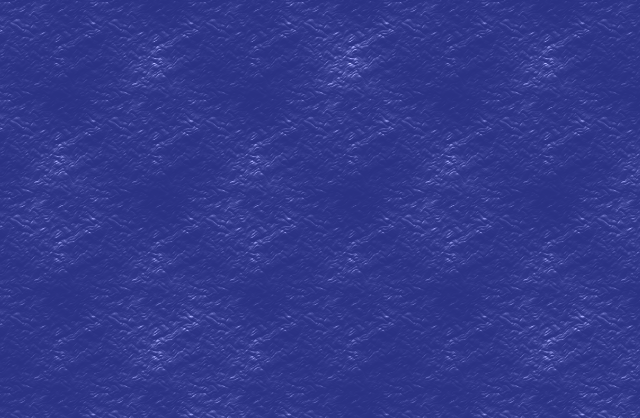
This texture is drawn by a Shadertoy shader. Its source:

```glsl
const float TAU = 6.2831853;

const vec3 DEEP = vec3(0.162, 0.192, 0.512);      // calm water
const vec3 GLINT = vec3(1.0, 0.98, 0.97);         // light added on crests

const float TILE = 0.234;                         // repeat, in canvas heights
const vec2 TILE_ANCHOR = vec2(0.37, 0.87);        // brightest spot of one tile
const vec2 CELLS = vec2(5.0, 8.0);                // coarsest wave cells per tile
const int OCTAVES = 4;
const vec4 OCTAVE_GAIN = vec4(0.55, 0.85, 1.1, 0.6);
const float SHEAR = -0.5;                         // slant of the wavelets
const vec2 LIGHT_STEP = vec2(-0.12, 1.0) * 0.005; // slope sampling offset
const float SLOPE_SCALE = 0.83;

const vec2 PATCH_ANCHOR = vec2(0.38, 0.81);       // centre of a choppy patch
const vec2 PATCH_PERIOD = vec2(0.466, 0.56);
const float PATCH_GAIN = 0.75;
const float GLINT_BASE = 0.0215;
const float GLINT_MAX = 0.9;
const int SAMPLES = 2;                            // supersamples per axis

float hash(vec2 cell) {
    vec3 q = fract(cell.xyx * vec3(0.1031, 0.1030, 0.0973));
    q += dot(q, q.yzx + 33.33);
    return fract((q.x + q.y) * q.z);
}

// Lattice value that repeats with the sheared tile
float lattice(vec2 id, vec2 cells, float shift, float seed) {
    float wraps = floor((id.x + 0.5) / cells.x);
    id -= wraps * vec2(cells.x, shift);
    id.y = mod(id.y, cells.y);
    return hash(id + seed);
}

// Tileable value noise on slanted cells
float waveNoise(vec2 uv, vec2 cells, float shear, float seed) {
    float shift = shear * cells.y;
    vec2 q = vec2(uv.x * cells.x, uv.y * cells.y + uv.x * shift);
    vec2 id = floor(q);
    vec2 f = q - id;
    f = f * f * (3.0 - 2.0 * f);
    float a = lattice(id, cells, shift, seed);
    float b = lattice(id + vec2(1, 0), cells, shift, seed);
    float c = lattice(id + vec2(0, 1), cells, shift, seed);
    float d = lattice(id + vec2(1, 1), cells, shift, seed);
    return mix(mix(a, b, f.x), mix(c, d, f.x), f.y);
}

// Ridged waves, each octave slanted against the one before
float waveHeight(vec2 uv) {
    // Crinkle the crests without breaking the repeat
    uv += 0.010 * sin(TAU * (uv.yx * vec2(3.0, 4.0) + vec2(0.1, 0.6)));
    uv += 0.005 * sin(TAU * (uv.yx * vec2(9.0, 11.0) + vec2(0.4, 0.2)));
    float height = 0.0;
    float shear = SHEAR;
    vec2 cells = CELLS;
    for (int i = 0; i < OCTAVES; i++) {
        float n = waveNoise(uv, cells, shear, 23.0 * float(i + 1));
        height -= OCTAVE_GAIN[i] * abs(2.0 * n - 1.0) / cells.y;
        cells *= 2.0;
        shear = -shear;
    }
    return height;
}

// Broad staggered patches of chop, drifting wider near the bottom
float chop(vec2 p) {
    vec2 phase = TAU * (p - PATCH_ANCHOR) / PATCH_PERIOD;
    float stagger = cos(phase.x + 0.3 * sin(p.y * 17.0)) * cos(phase.y);
    float swell = cos(0.5 * phase.x - 0.5);
    float low = 1.0 - smoothstep(0.15, 0.42, p.y);
    float high = smoothstep(0.6, 0.9, p.y);
    return mix(stagger, 0.8 * swell, 0.75 * low) - 0.25 * high * cos(0.5 * phase.x);
}

vec3 water(vec2 p) {
    vec2 uv = (p - TILE_ANCHOR) / TILE;
    float slope = (waveHeight(uv + LIGHT_STEP) - waveHeight(uv)) / length(LIGHT_STEP);

    // Clumps at the corner and centre of every tile
    vec2 wave = cos(TAU * uv);
    float clump = 0.4 * wave.x * wave.y + 0.18 * wave.y;
    clump += 0.8 * (waveNoise(uv, vec2(5.0, 6.0), 0.0, 91.0) - 0.5);

    float glint = GLINT_BASE * exp(SLOPE_SCALE * slope + PATCH_GAIN * chop(p) + clump);
    return DEEP + GLINT * glint / (1.0 + glint / GLINT_MAX);
}

void mainImage(out vec4 fragColor, in vec2 fragCoord) {
    vec3 color = vec3(0.0);
    for (int j = 0; j < SAMPLES; j++) {
        for (int i = 0; i < SAMPLES; i++) {
            vec2 offset = (vec2(i, j) + 0.5) / float(SAMPLES) - 0.5;
            color += water((fragCoord + offset) / iResolution.y);
        }
    }
    color /= float(SAMPLES * SAMPLES);
    fragColor = vec4(min(color, 1.0), 1.0);
}
```
